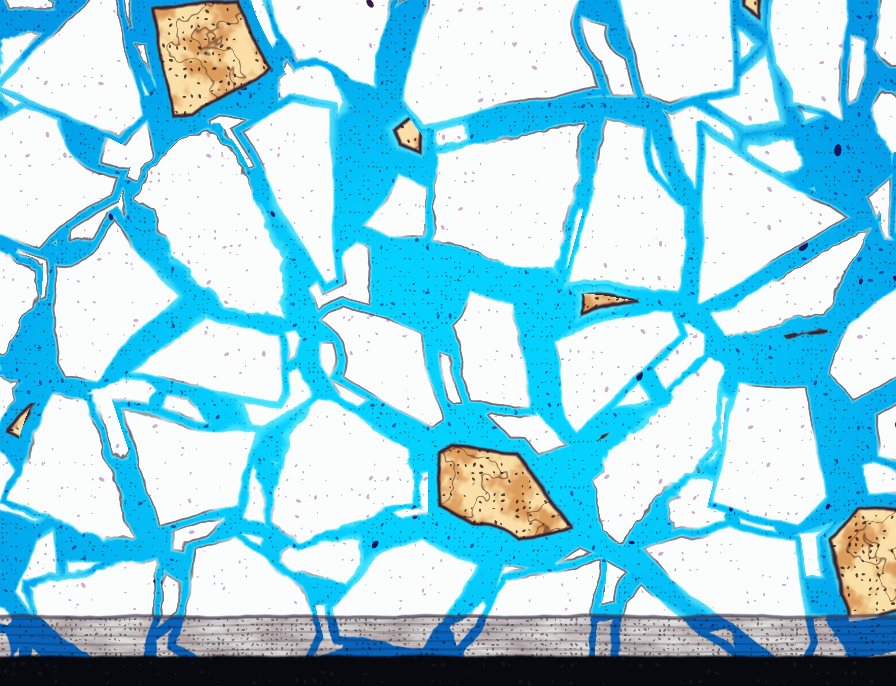
Write a WebGL 1 fragment shader that draws this texture.

```glsl
precision highp float;
// Thin section of crushed rock: pale angular shards and a few tan ones in blue resin,
// above a speckled slide edge and a black border. Shards are shrunken Voronoi cells
// with random cuts and bites; layered sines roughen them and cellular dots add specks.
uniform vec2 u_resolution;

vec2 hash2(vec2 p) {
  return fract(sin(vec2(dot(p, vec2(127.1, 311.7)), dot(p, vec2(269.5, 183.3)))) * 43758.5);
}

vec2 direction(float turn) {
  return vec2(cos(6.2832 * turn), sin(6.2832 * turn));
}

// Layered sines, roughly -1 to 1
float ripple(vec2 p) {
  float sum = 0.0, amp = 0.55;
  for (int i = 0; i < 4; i++) {
    sum += amp * sin(p.x + 1.4 * sin(p.y * 0.9 + float(i)));
    p = mat2(1.2, 1.5, -1.5, 1.2) * p + 2.3;
    amp *= 0.58;
  }
  return sum;
}

// Scattered elongated dots: coverage from 0 to 1
float specks(vec2 p, float scale, float density, float size) {
  vec2 cell = floor(p * scale);
  vec2 h = hash2(cell + scale), k = hash2(cell + 71.3);
  vec2 v = fract(p * scale) - 0.3 - 0.4 * h;
  vec2 axis = direction(k.y);
  v = vec2(dot(v, axis), 1.7 * dot(v, vec2(-axis.y, axis.x)));
  float blur = 0.7 * scale / u_resolution.y;
  float radius = size * (0.4 + 0.6 * h.x);
  return step(k.x, density) * (1.0 - smoothstep(radius - blur, radius + blur, length(v)));
}

// Angular shard: x = inside distance in cell units, yz = random values of the shard
vec3 shard(vec2 p, float narrowGap, float wideGap) {
  vec2 base = floor(p), f = fract(p), site = vec2(0.0), home = vec2(0.0);
  float nearest = 9.0;
  for (int y = -1; y <= 1; y++) for (int x = -1; x <= 1; x++) {
    vec2 o = vec2(float(x), float(y));
    vec2 r = o + 0.06 + 0.88 * hash2(base + o) - f;
    if (dot(r, r) < nearest) { nearest = dot(r, r); site = r; home = base + o; }
  }
  // Straight sides, each with its own gap
  float d = 1.0;
  for (int y = -2; y <= 2; y++) for (int x = -2; x <= 2; x++) {
    vec2 o = vec2(float(x), float(y));
    vec2 r = o + 0.06 + 0.88 * hash2(base + o) - f;
    vec2 across = r - site;
    if (dot(across, across) > 0.0001) {
      float gap = mix(narrowGap, wideGap, hash2(home * 3.1 + base + o).x);
      d = min(d, dot(0.5 * (r + site), normalize(across)) - gap);
    }
  }
  // One straight cut and one concave bite
  vec2 h = hash2(home + 17.7), k = hash2(home + 43.1);
  d = min(d, 0.22 + 0.35 * h.y - dot(-site, direction(h.x)));
  d = min(d, length(-site - 0.85 * direction(k.x)) - 0.3 - 0.2 * k.y);
  // Some shards are smooth, others ragged
  d += mix(0.006, 0.035, h.x * h.x) * ripple(p * 13.0 + 9.0 * h);
  return vec3(d, hash2(home + 5.9));
}

void main() {
  vec2 p = gl_FragCoord.xy / u_resolution.y;
  vec2 uv = gl_FragCoord.xy / u_resolution;
  float px = 1.0 / u_resolution.y;

  // Large shards, with small chips kept to the space between them
  vec2 bent = p + 0.018 * vec2(ripple(p * 5.0), ripple(p.yx * 5.0 + 4.0));
  vec3 stone = shard(bent * 4.8 + 2.0, 0.02, 0.16);
  stone.x /= 4.8;
  vec3 chip = shard(bent * 9.5 + 31.0, 0.05, 0.2);
  chip.x = min(chip.x / 9.5, -stone.x - 0.012);
  if (chip.y < 0.6 && chip.x > stone.x) stone = chip;
  float d = stone.x;
  float tan_ = step(stone.z, 0.13);
  d -= 0.008 * tan_;
  float inside = smoothstep(-px, px, d);
  float patches = ripple(p * 11.0 + 3.0);

  // Blue resin, brighter in the middle, with fine dark dust
  float glow = 1.0 - smoothstep(0.15, 0.75, length(uv - vec2(0.5, 0.42)));
  vec3 resin = mix(vec3(0.01, 0.59, 0.90), vec3(0.02, 0.82, 1.0), glow);
  resin *= 1.0 - 0.35 * specks(p, 150.0, 0.35, 0.34);
  resin = mix(resin, vec3(0.03, 0.22, 0.58), 0.8 * specks(p, 62.0, 0.16, 0.24));
  resin = mix(resin, vec3(0.07, 0.08, 0.36), specks(p, 21.0, 0.07, 0.2));
  float haloWidth = 0.004 + 0.012 * smoothstep(0.2, 0.9, patches);
  resin = mix(resin, vec3(0.42, 0.93, 0.99), 0.75 * smoothstep(-haloWidth, 0.0, d));

  // Clear shards with faint grey and violet inclusions
  vec3 pale = vec3(0.985, 0.99, 0.99);
  pale = mix(pale, vec3(0.58, 0.53, 0.62), 0.65 * specks(p, 85.0, 0.17, 0.2));
  pale = mix(pale, vec3(0.72, 0.55, 0.76), 0.7 * specks(p + 0.37, 38.0, 0.13, 0.17));
  pale = mix(pale, vec3(0.22, 0.1, 0.3), specks(p + 0.11, 13.0, 0.05, 0.15));

  // Tan shards with mottling and dark cracks
  float mottle = ripple(p * 55.0);
  vec3 amber = mix(vec3(0.86, 0.61, 0.36), vec3(0.98, 0.88, 0.66), smoothstep(-0.7, 0.4, mottle));
  float crack = 1.0 - smoothstep(0.0, 0.09, abs(ripple(p * 38.0 + 8.0) - 0.25));
  amber = mix(amber, vec3(0.36, 0.18, 0.12), 0.6 * crack);
  amber = mix(amber, vec3(0.2, 0.09, 0.08), 0.8 * specks(p, 95.0, 0.4, 0.32));

  // Thin dark outline, broken around clear shards and strong around tan ones
  vec3 color = mix(resin, mix(pale, amber, tan_), inside);
  float outline = 1.0 - smoothstep(0.3 * px, 0.0022 + 0.0025 * tan_, abs(d - 0.001));
  float strength = mix(0.6 * smoothstep(-0.1, 0.5, -patches), 0.9, tan_);
  color = mix(color, vec3(0.15, 0.08, 0.16), outline * strength);

  // Speckled slide edge, grey over shards and deep blue over resin
  float stripTop = 0.101 + 0.002 * ripple(vec2(p.x * 30.0, 1.0));
  float strip = 1.0 - smoothstep(stripTop - px, stripTop + px, p.y);
  vec3 dusty = mix(vec3(0.68, 0.64, 0.65), vec3(0.88, 0.87, 0.87), 0.5 + 0.5 * ripple(p * vec2(40.0, 110.0)));
  dusty = mix(dusty, vec3(0.3, 0.26, 0.29), 0.65 * specks(p, 140.0, 0.6, 0.4));
  vec3 deepBlue = vec3(0.04, 0.39, 0.73) * (1.0 - 0.4 * specks(p, 120.0, 0.4, 0.36));
  float streak = smoothstep(0.3, 0.9, sin(p.y * 520.0 + 2.0 * ripple(p * vec2(6.0, 20.0))));
  vec3 edge = mix(deepBlue, dusty, inside) * (1.0 - 0.18 * streak);
  color = mix(color, edge, strip);
  float rimLine = 1.0 - smoothstep(0.001, 0.004, abs(p.y - stripTop));
  color = mix(color, vec3(0.22, 0.2, 0.28), 0.65 * rimLine);

  // Black border at the foot
  float footTop = 0.044 + 0.0012 * ripple(vec2(p.x * 45.0, 6.0));
  vec3 black = vec3(0.03, 0.03, 0.06) + 0.05 * specks(p, 80.0, 0.3, 0.3);
  color = mix(black, color, smoothstep(footTop - 0.003, footTop + 0.003, p.y));
  gl_FragColor = vec4(color, 1.0);
}
```
